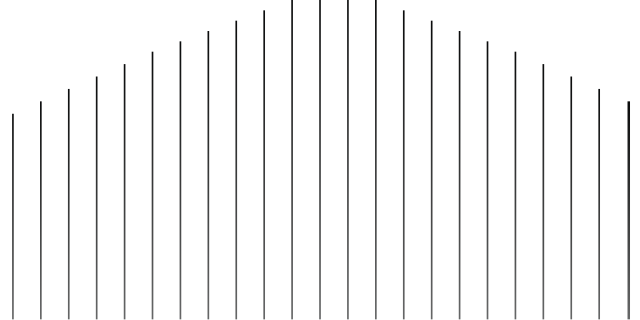
Give the GLSL for this pattern, as a Shadertoy shader.

```glsl
#define FIRST_X 0.0202
#define SPACING 0.04362
#define LINE_COUNT 23.0
#define LINE_WIDTH 0.0026
#define LAST_WIDTH 0.0039
#define LAST_SHIFT 0.0026
#define SHOULDER_TOP 0.8385
#define INNER_STEP 0.0323
#define OUTER_STEP 0.0388
#define BASE_Y 0.002
#define TOP_SHADE 0.04
#define BASE_SHADE 0.40

// Share of a pixel of the given size that lies within [low, high]
float spanCoverage(float center, float pixel, float low, float high) {
    float left = max(center - 0.5 * pixel, low);
    float right = min(center + 0.5 * pixel, high);
    return clamp((right - left) / pixel, 0.0, 1.0);
}

// Roof profile: gentle slope near the middle, steeper at the sides
float lineTop(float index) {
    float fromSide = min(index, LINE_COUNT - index) - 5.0;
    return SHOULDER_TOP + fromSide * (fromSide > 0.0 ? INNER_STEP : OUTER_STEP);
}

void mainImage(out vec4 fragColor, in vec2 fragCoord) {
    vec2 uv = fragCoord / iResolution.xy;
    vec2 pixel = 1.0 / iResolution.xy;

    // Nearest vertical line
    float lastIndex = LINE_COUNT - 1.0;
    float index = clamp(floor((uv.x - FIRST_X) / SPACING + 0.5), 0.0, lastIndex);
    float isLast = step(lastIndex - 0.5, index);
    float lineX = FIRST_X + index * SPACING + isLast * LAST_SHIFT;
    float halfWidth = 0.5 * mix(LINE_WIDTH, LAST_WIDTH, isLast);
    float top = lineTop(index);

    // Antialiased bar
    float coverage = spanCoverage(uv.x, pixel.x, lineX - halfWidth, lineX + halfWidth)
                   * spanCoverage(uv.y, pixel.y, BASE_Y, top);

    // Ink fades from dark at the tip to grey at the base
    float height = clamp((uv.y - BASE_Y) / (top - BASE_Y), 0.0, 1.0);
    vec3 ink = vec3(mix(BASE_SHADE, TOP_SHADE, height)) + vec3(0.0, 0.004, 0.005);
    vec3 paper = vec3(1.0);

    fragColor = vec4(mix(paper, ink, coverage), 1.0);
}
```
